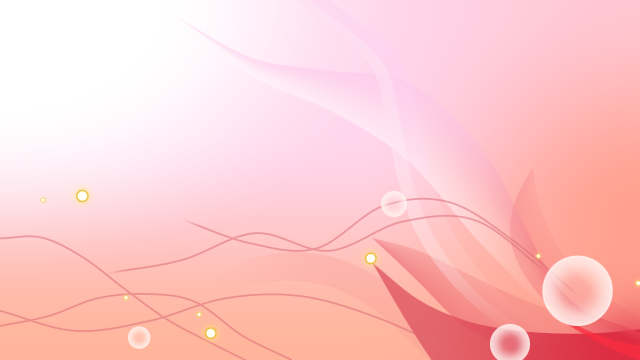
Write a Shadertoy shader that draws this background.

```glsl
// Pastel pink backdrop with flowing veils, red petals, thin strands, bubbles and sparks.
// Layout space is 16 by 9 units with the origin at the lower left.

// Smooth curve through seven evenly spaced heights between a and b
float curve(float x, float a, float b, float h[7]) {
    float t = clamp((x - a) / (b - a), 0.0, 1.0) * 6.0;
    int i = min(int(t), 5);
    float f = t - float(i);
    float p1 = h[i], p2 = h[i + 1];
    float p0 = i > 0 ? h[i - 1] : 2.0 * p1 - p2;
    float p3 = i < 5 ? h[i + 2] : 2.0 * p2 - p1;
    return p1 + 0.5 * f * (p2 - p0 + f * (2.0 * p0 - 5.0 * p1 + 4.0 * p2 - p3
        + f * (3.0 * (p1 - p2) + p3 - p0)));
}

float inside(float d) {
    return clamp(0.5 + d / max(fwidth(d), 1e-4), 0.0, 1.0);
}

// Area between two curves: x = coverage, y = position from low (0) to high (1)
vec2 band(vec2 q, float a, float b, float low[7], float high[7]) {
    float lo = curve(q.x, a, b, low), hi = curve(q.x, a, b, high);
    float cover = inside(q.y - lo) * inside(hi - q.y);
    cover *= step(a, q.x) * step(q.x, b);
    return vec2(cover, clamp((q.y - lo) / max(hi - lo, 0.01), 0.0, 1.0));
}

// Thin line whose ends fade away
float strand(vec2 p, float a, float b, float h[7]) {
    float y = curve(p.x, a, b, h);
    float slope = (curve(p.x + 0.02, a, b, h) - y) / 0.02;
    float d = abs(p.y - y) / sqrt(1.0 + slope * slope);
    float px = 9.0 / iResolution.y;
    float ends = smoothstep(a - 0.1, a + 0.5, p.x) * (1.0 - smoothstep(b - 0.5, b, p.x));
    return (1.0 - smoothstep(0.005, 0.015 + px, d)) * (a == 0.0 ? step(p.x, b) : ends);
}

vec3 background(vec2 uv) {
    vec3 col = mix(vec3(1.0, 0.71, 0.61), vec3(1.0, 0.84, 0.93), smoothstep(0.0, 0.65, uv.y));
    float warm = smoothstep(0.55, 1.0, uv.x) * mix(1.0, 0.3, smoothstep(0.4, 1.0, uv.y));
    col = mix(col, vec3(1.0, 0.63, 0.56), warm);
    float corner = length(vec2(uv.x * 1.2, 1.0 - uv.y));
    return mix(vec3(1.0), col, smoothstep(0.28, 0.78, corner));
}

void mainImage(out vec4 fragColor, in vec2 fragCoord) {
    vec2 uv = fragCoord / iResolution.xy;
    vec2 p = uv * vec2(16.0, 9.0);
    vec3 col = background(uv);

    // Low arch at the left and slender petal at the right
    vec2 s = band(p, 4.9, 11.7, float[7](1.6, 1.81, 1.98, 1.81, 1.19, 0.15, -1.0),
        float[7](1.7, 2.44, 2.69, 2.58, 2.08, 1.19, 0.0));
    col = mix(col, vec3(0.97, 0.6, 0.58), s.x * 0.3 * smoothstep(4.9, 8.5, p.x));
    s = band(p.yx, 0.0, 4.83, float[7](15.3, 14.4, 13.5, 12.95, 12.75, 12.9, 13.33),
        float[7](16.8, 16.4, 15.1, 14.25, 13.75, 13.45, 13.33));
    col = mix(col, vec3(0.95, 0.46, 0.47), s.x * mix(0.6, 0.2, s.y) * mix(1.0, 0.5, p.y / 4.83));

    // Broad rose petal, then the crimson one over it
    s = band(p, 9.3, 16.0, float[7](3.06, 2.0, 0.9, 0.3, -0.5, -1.0, -1.0),
        float[7](3.06, 2.75, 2.23, 1.7, 1.25, 0.92, 0.7));
    col = mix(col, vec3(0.93, 0.43, 0.46), s.x * mix(0.7, 0.3, s.y));
    s = band(p, 9.3, 16.0, float[7](2.44, 0.56, -1.0, -2.0, -2.0, -2.0, -2.0),
        float[7](2.44, 1.54, 1.02, 0.77, 0.67, 0.67, 0.77));
    vec3 crimson = mix(vec3(0.88, 0.36, 0.4), vec3(0.84, 0.14, 0.23), smoothstep(10.0, 15.5, p.x));
    col = mix(col, crimson, s.x * 0.85);

    // Main veil: pale along its lower edge, rosy along the upper one
    s = band(p, 4.4, 16.0, float[7](8.58, 7.08, 6.23, 4.98, 2.79, 1.02, 0.35),
        float[7](8.58, 7.54, 7.23, 6.92, 5.15, 1.71, 0.67));
    vec3 rose = mix(vec3(0.93, 0.4, 0.42), vec3(0.99, 0.77, 0.91), smoothstep(1.0, 6.5, p.y));
    float high = smoothstep(0.8, 4.5, p.y);
    col = mix(col, rose, s.x * smoothstep(0.2, 1.0, s.y) * mix(0.7, 0.45, high));
    col = mix(col, vec3(1.0, 0.97, 0.98), s.x * pow(1.0 - s.y, 1.5) * 0.55 * high);

    // Falling ribbon with a bright streak near its left side
    s = band(p.yx, 0.0, 9.0, float[7](13.75, 11.7, 10.5, 9.95, 9.65, 9.17, 7.4),
        float[7](15.0, 12.7, 11.45, 10.8, 10.48, 10.0, 8.25));
    float fade = smoothstep(0.2, 3.0, p.y);
    col = mix(col, vec3(0.99, 0.78, 0.93), s.x * 0.4 * smoothstep(3.0, 7.0, p.y));
    col = mix(col, vec3(1.0, 0.95, 0.97), s.x * fade * (0.12 + 0.25 * (1.0 - smoothstep(0.38, 0.46, s.y))));

    // Red glow and sliver in the lower right corner
    col = mix(col, vec3(0.88, 0.16, 0.25), 0.7 * exp(-dot(p - vec2(16.0, 0.1), p - vec2(16.0, 0.1)) * 0.7));
    s = band(p, 14.0, 16.0, float[7](1.0, 0.8, 0.6, 0.42, 0.26, 0.12, 0.0),
        float[7](1.0, 0.9, 0.75, 0.62, 0.5, 0.42, 0.36));
    col = mix(col, vec3(0.98, 0.18, 0.25), s.x * 0.75);

    // Thin strands
    float lines = strand(p, 4.58, 14.58, float[7](3.5, 2.92, 2.79, 3.85, 3.94, 2.92, 1.5));
    lines = max(lines, strand(p, 2.71, 13.75, float[7](2.17, 2.5, 3.17, 2.73, 3.46, 3.48, 2.12)));
    lines = max(lines, strand(p, 0.0, 6.25, float[7](3.04, 3.06, 2.56, 1.77, 1.02, 0.46, -0.06)));
    lines = max(lines, strand(p, 0.0, 11.25, float[7](1.23, 0.73, 0.98, 1.54, 1.6, 1.08, 0.25)));
    lines = max(lines, strand(p, 0.0, 7.29, float[7](0.85, 1.1, 1.54, 1.65, 1.46, 0.6, 0.0)));
    col = mix(col, vec3(0.86, 0.42, 0.47), lines * 0.55);

    // Bubbles: center and radius, with a milky rim
    vec3 bubbles[4] = vec3[4](vec3(14.44, 1.73, 0.88), vec3(12.75, 0.4, 0.5),
        vec3(9.85, 3.9, 0.325), vec3(3.48, 0.56, 0.28));
    for (int i = 0; i < 4; i++) {
        float r = length(p - bubbles[i].xy) / bubbles[i].z;
        float milk = 0.22 + 0.6 * smoothstep(0.2, 0.95, r) + 0.1 * smoothstep(0.9, 1.0, r);
        col = mix(col, vec3(1.0, 0.95, 0.94), milk * inside(1.0 - r));
    }

    // Sparks: white core, golden ring and soft halo
    vec3 sparks[8] = vec3[8](vec3(2.06, 4.1, 0.14), vec3(1.08, 4.0, 0.05), vec3(9.27, 2.54, 0.13),
        vec3(5.27, 0.67, 0.13), vec3(3.15, 1.56, 0.05), vec3(4.98, 1.14, 0.05),
        vec3(13.46, 2.6, 0.05), vec3(15.96, 1.92, 0.06));
    for (int i = 0; i < 8; i++) {
        float r = length(p - sparks[i].xy) / sparks[i].z;
        col = mix(col, vec3(1.0, 0.93, 0.45), 0.8 * exp(-0.6 * r * r));
        col = mix(col, vec3(0.9, 0.72, 0.15), inside(1.12 - r) * 0.8);
        col = mix(col, vec3(1.0, 1.0, 0.96), inside(0.85 - r));
    }
    fragColor = vec4(col, 1.0);
}
```
